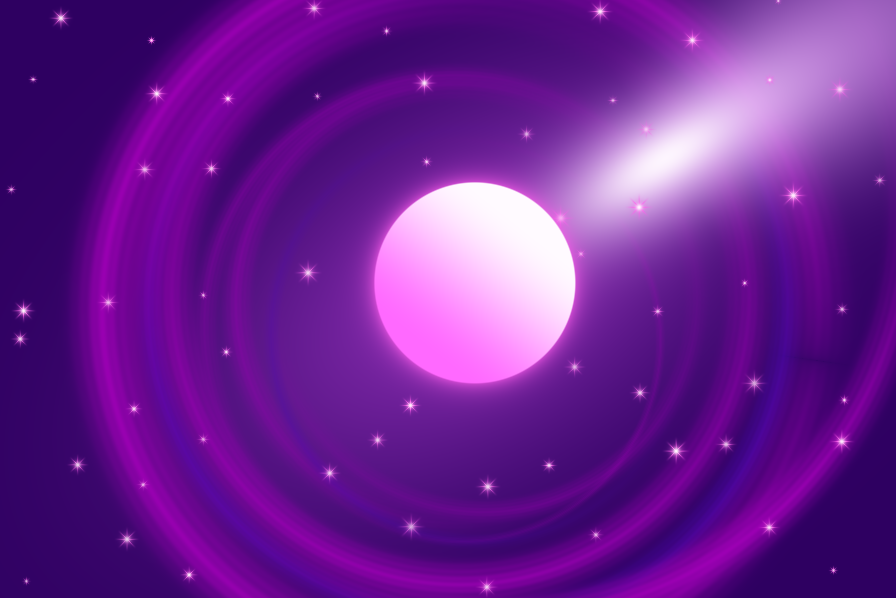
A WebGL 1 fragment shader for this background:

```glsl
precision highp float;
uniform vec2 u_resolution;

// Lengths are in canvas heights
const vec2 DISC_CENTER = vec2(0.795, 0.527);
const float DISC_RADIUS = 0.168;
const vec2 BEAM_CENTER = vec2(1.113, 0.735);
const vec2 BEAM_AXIS = vec2(0.852, 0.523);
const float STAR_CELL = 0.15;
const float STAR_DENSITY = 0.85;

const vec3 NIGHT = vec3(0.18, 0.0, 0.38);
const vec3 HAZE = vec3(0.52, 0.17, 0.68);
const vec3 MAGENTA = vec3(0.62, 0.0, 0.71);
const vec3 INDIGO = vec3(0.29, 0.03, 0.72);
const vec3 LAVENDER = vec3(0.86, 0.59, 0.95);
const vec3 PINK = vec3(1.0, 0.41, 1.0);
const vec3 STAR_PINK = vec3(1.0, 0.36, 0.93);
const vec3 WHITE = vec3(1.0, 0.98, 1.0);

float hash(vec2 p) {
  p = fract(p * vec2(0.1234, 0.3567));
  p += dot(p, p.yx + 19.19);
  return fract((p.x + p.y) * p.x * 37.0);
}

// Coordinates along and across the beam
vec2 beamSpace(vec2 d) {
  return vec2(dot(d, BEAM_AXIS), dot(d, vec2(-BEAM_AXIS.y, BEAM_AXIS.x)));
}

float gauss(vec2 d, vec2 size) {
  d /= size;
  return exp(-dot(d, d));
}

// Streaked band, strongest towards the angle "facing"
float ring(vec2 p, vec2 center, float radius, float width, float facing, float focus) {
  vec2 d = p - center;
  float len = max(length(d), 0.0001);
  float x = (len - radius) / width;
  float toward = 0.5 + 0.5 * dot(d / len, vec2(cos(facing), sin(facing)));
  float streaks = 0.82 + 0.12 * sin(x * 5.0 + 1.0) + 0.06 * sin(x * 17.0);
  return exp(-x * x * (0.6 + 0.4 * x * x)) * streaks * pow(max(toward, 0.0), focus);
}

vec3 addRings(vec3 col, vec2 p) {
  // Thin inner strands
  col = mix(col, MAGENTA, 0.50 * ring(p, vec2(0.762, 0.492), 0.365, 0.020, 2.9, 1.5));
  col = mix(col, MAGENTA, 0.45 * ring(p, vec2(0.762, 0.455), 0.418, 0.016, 2.4, 2.0));
  col = mix(col, MAGENTA, 0.40 * ring(p, vec2(0.810, 0.500), 0.355, 0.015, -1.2, 2.5));
  col = mix(col, INDIGO, 0.30 * ring(p, vec2(0.800, 0.440), 0.345, 0.010, -2.6, 1.5));
  col = mix(col, MAGENTA, 0.30 * ring(p, vec2(0.770, 0.430), 0.335, 0.006, -0.5, 2.0));
  // Middle ring with its indigo fringe
  col = mix(col, INDIGO, 0.60 * ring(p, vec2(0.771, 0.490), 0.520, 0.018, -2.7, 2.0));
  col = mix(col, INDIGO, 0.60 * ring(p, vec2(0.771, 0.490), 0.545, 0.022, -0.5, 4.0));
  col = mix(col, MAGENTA, 0.85 * ring(p, vec2(0.771, 0.505), 0.480, 0.030, -1.7, 0.8));
  col = mix(col, MAGENTA, 0.75 * ring(p, vec2(0.771, 0.490), 0.520, 0.045, 2.4, 4.0));
  // Broad outer ring and the outer lower arc
  col = mix(col, MAGENTA, 0.95 * ring(p, vec2(0.771, 0.482), 0.595, 0.047, 3.0, 0.18));
  return mix(col, MAGENTA, 0.95 * ring(p, vec2(0.840, 0.648), 0.680, 0.030, -1.0, 4.0));
}

vec3 addBeam(vec3 col, vec2 p) {
  vec2 q = beamSpace(p - BEAM_CENTER);
  float spread = 0.105 + 0.22 * max(q.x, 0.0);
  float fade = q.x < 0.0 ? gauss(vec2(q.x, 0.0), vec2(0.2)) : gauss(vec2(q.x, 0.0), vec2(0.75));
  float halo = fade * exp(-q.y * q.y / (spread * spread));
  col = mix(col, LAVENDER, 0.88 * halo);
  col = mix(col, WHITE, 0.55 * gauss(q, vec2(0.24, 0.075)));
  return mix(col, WHITE, 0.9 * gauss(q, vec2(0.10, 0.035)));
}

// Eight-rayed star: x is the pink glow, y the white core
vec2 star(vec2 d, float size) {
  float r = length(d) / size;
  float rays = pow(abs(cos(4.0 * atan(d.y, d.x + 0.00001))), 14.0);
  float glow = 0.65 * exp(-r * r * 6.0) + 0.8 * rays * smoothstep(1.0, 0.0, r);
  return vec2(glow, exp(-r * r * 22.0));
}

vec3 addStars(vec3 col, vec2 p) {
  vec2 cell = floor(p / STAR_CELL);
  for (int j = -1; j <= 1; j++) {
    for (int i = -1; i <= 1; i++) {
      vec2 id = cell + vec2(float(i), float(j));
      vec2 jitter = vec2(hash(id + 11.3), hash(id + 47.7));
      vec2 center = (id + 0.1 + 0.8 * jitter) * STAR_CELL;
      float pick = hash(id + 83.1);
      float size = mix(0.008, 0.027, pick);
      float shown = step(hash(id + 29.5), STAR_DENSITY) * mix(0.6, 1.0, hash(id + 61.9));
      vec2 light = min(star(p - center, size), 1.0) * shown;
      col = mix(col, STAR_PINK, light.x);
      col = mix(col, WHITE, light.y);
    }
  }
  return col;
}

vec3 addDisc(vec3 col, vec2 p) {
  vec2 d = p - DISC_CENTER;
  float edge = length(d) - DISC_RADIUS;
  float pixel = 1.0 / u_resolution.y;
  col = mix(col, STAR_PINK, 0.65 * exp(-max(edge, 0.0) / 0.016));
  float lit = smoothstep(-0.85, 0.75, dot(d, vec2(0.62, 0.78)) / DISC_RADIUS);
  return mix(mix(PINK, WHITE, lit), col, smoothstep(-pixel, pixel, edge));
}

void main() {
  vec2 p = gl_FragCoord.xy / u_resolution.y;
  p.x += 0.75 - 0.5 * u_resolution.x / u_resolution.y;
  vec2 q = beamSpace(p - DISC_CENTER);
  vec3 col = mix(NIGHT, HAZE, 0.95 * gauss(q, vec2(0.52, 0.30)));
  col = addRings(col, p);
  col = addBeam(col, p);
  col = addStars(col, p);
  col = addDisc(col, p);
  gl_FragColor = vec4(col, 1.0);
}
```
